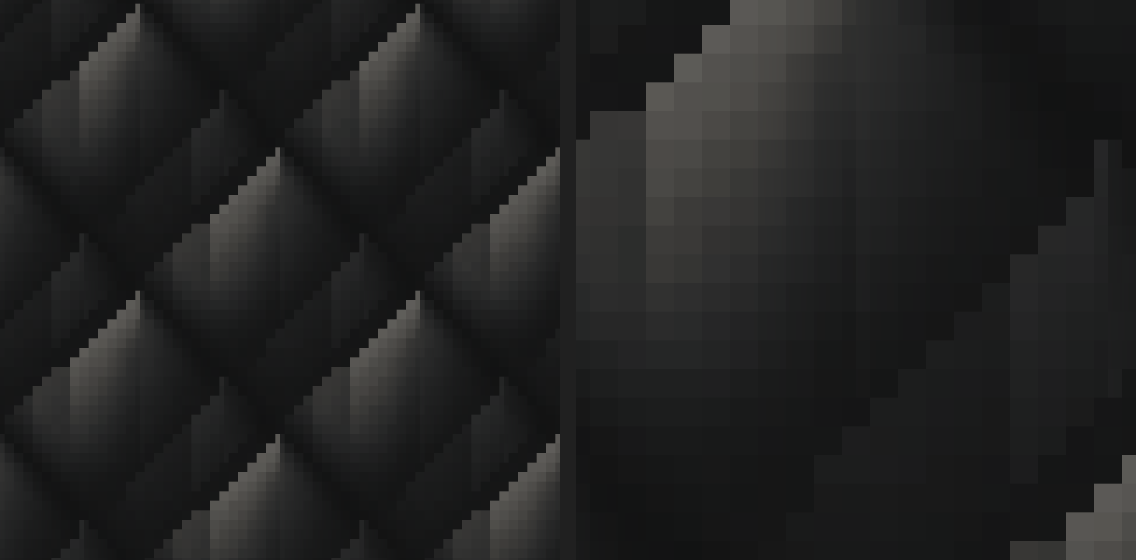
Left, the full canvas; right, a detail of the centre.
Give the GLSL for this pattern, as a WebGL 1 fragment shader.

```glsl
precision highp float;
// Dark overlapping scales drawn in coarse blocks on a diamond lattice.
// Each diamond holds a large faceted scale, lit from the upper left,
// and a small dim scale; facet shading falls off in stepped diagonals.

uniform vec2 u_resolution;

float hash(vec2 p) {
  return fract(sin(dot(p, vec2(127.1, 311.7))) * 43758.5453);
}

// Light added by the large scale; x is the offset from its ridge,
// depth the distance below its upper left edge, u the distance across.
float largeScale(float x, float depth, float u, float crease) {
  if (depth < 0.0) return 0.0;
  float fall = max(1.0 - depth / 18.0, 0.0);
  float foot = 1.0 - smoothstep(20.0, 30.0, u);
  if (x > 0.0) {
    return 0.14 * fall * max(1.0 - x / 8.0, 0.0) * smoothstep(-2.0, 3.0, u);
  }
  if (x > crease) {
    float ridgeShade = smoothstep(-4.0, 0.0, x) * smoothstep(1.0, 5.0, depth);
    return 0.28 * pow(fall, 1.6) * mix(1.0, 0.6, ridgeShade) * foot;
  }
  float outer = x < crease - 4.0 ? 0.65 : 1.0;
  return 0.13 * fall * outer * (1.0 - smoothstep(22.0, 30.0, u));
}

// Light added by the small scale; p is the offset from its tip.
float smallScale(vec2 p, float x, float u) {
  float depth = p.y + 1.1 * p.x;
  if (depth < 0.0) return 0.0;
  float foot = 1.0 - smoothstep(18.0, 29.0, u);
  if (x > 0.0) return 0.035 * max(1.0 - x / 4.0, 0.0) * foot;
  if (x > -3.5) return 0.075 * max(1.0 - depth / 11.0, 0.0) * foot;
  return 0.03 * max(1.0 - depth / 9.0, 0.0) * foot;
}

vec3 pattern(vec2 uv) {
  // Block grid: x to the right, y downward, with a scale tip at the origin
  vec2 grid = vec2(uv.x * 60.0 - 15.0, (1.0 - uv.y) * 58.6 - 0.4);
  vec2 block = vec2(floor(grid.x + 0.5), floor(grid.y));
  float within = grid.x - block.x;

  // Fold the blocks into one diamond
  vec2 diagonal = vec2(block.y - block.x, block.y + block.x + 3.0);
  vec2 tile = floor(diagonal / 30.0);
  vec2 d = diagonal - tile * 30.0 - vec2(0.0, 3.0);
  vec2 p = vec2(d.y - d.x, d.x + d.y) * 0.5;
  float x = p.x + within;

  // The top row has a narrower bright facet
  float crease = abs(tile.x + tile.y) < 0.5 ? -6.5 : -7.5;

  float gap = smoothstep(0.0, 4.0, d.x) * (1.0 - smoothstep(26.0, 30.0, d.x));
  float light = mix(0.074, 0.086, gap);
  light += largeScale(x, p.y + 0.88 * p.x, d.x, crease);
  light += smallScale(p - 9.0, x - 9.0, d.x);
  light *= 0.97 + 0.06 * hash(block);

  // Cool in the shade, warm in the light
  vec3 tint = mix(vec3(0.98, 1.0, 1.01), vec3(1.02, 1.0, 0.96),
                  smoothstep(0.12, 0.26, light));
  return light * tint;
}

void main() {
  // Average a grid of samples to smooth the block edges
  vec3 color = vec3(0.0);
  for (int j = 0; j < 3; j++) {
    for (int i = 0; i < 3; i++) {
      vec2 jitter = (vec2(float(i), float(j)) - 1.0) / 3.0;
      color += pattern((gl_FragCoord.xy + jitter) / u_resolution);
    }
  }
  gl_FragColor = vec4(color / 9.0, 1.0);
}
```
